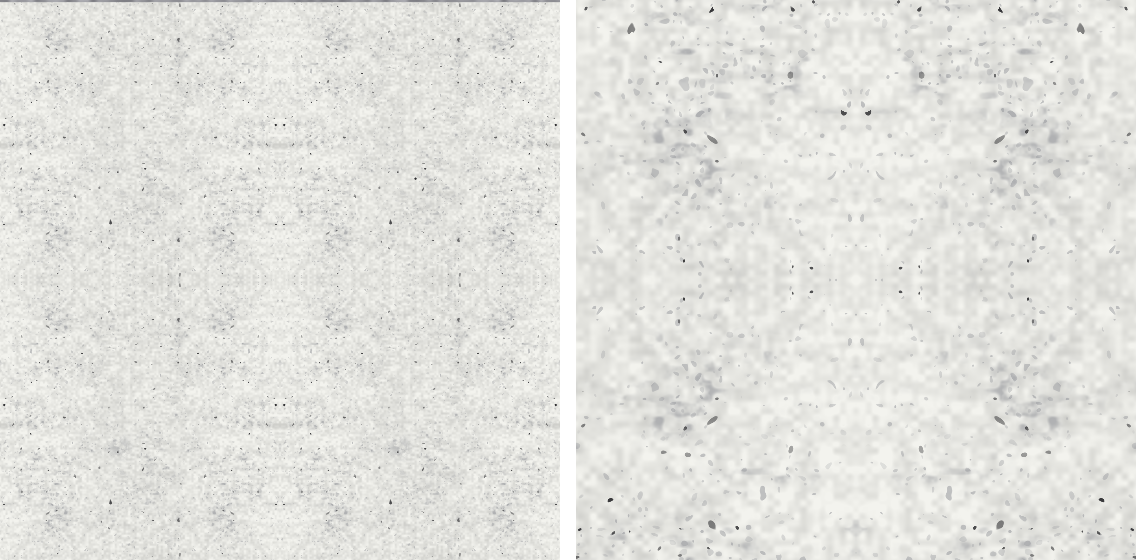
Left: the whole. Right: its middle third, enlarged.
This texture is drawn by a WebGL 1 fragment shader. Its source:

```glsl
precision highp float;
// Pale worn concrete, two repeats across and two down. Each repeat is mirrored
// towards its seams and irregular in its middle: layered noise gives the clouds,
// gritty smudges and grain, warped cellular dots give the flecks and dark pits.

#define REPEATS 2.0
#define CLOUD_SCALE 9.0
#define SMUDGE_SCALE 30.0
#define GRIT_SCALE 95.0
#define GRAIN_SCALE 128.0
#define FLECK_CELLS 84.0
#define FLECK_RADIUS 0.0031
#define PIT_CELLS 32.0
#define PIT_RADIUS 0.0036
#define PIT_CHANCE 0.18
#define WARP 0.014
#define STRIP_HEIGHT 0.004

uniform vec2 u_resolution;

const vec3 PLASTER = vec3(0.945, 0.945, 0.925);
const vec3 WORN = vec3(0.86, 0.86, 0.842);
const vec3 SMUDGE = vec3(0.66, 0.665, 0.675);
const vec3 PIT = vec3(0.18, 0.18, 0.19);
const vec3 STRIP = vec3(0.58, 0.58, 0.60);

float hash(vec2 p) {
  return fract(sin(dot(p, vec2(127.1, 311.7))) * 43758.55);
}

float noise(vec2 p) {
  vec2 i = floor(p), f = fract(p);
  f = f * f * (3.0 - 2.0 * f);
  float low = mix(hash(i), hash(i + vec2(1.0, 0.0)), f.x);
  float high = mix(hash(i + vec2(0.0, 1.0)), hash(i + 1.0), f.x);
  return mix(low, high, f.y);
}

float layeredNoise(vec2 p) {
  float sum = 0.0, weight = 0.5;
  for (int i = 0; i < 4; i++) {
    sum += weight * noise(p);
    p = p * 2.1 + 17.3;
    weight *= 0.6;
  }
  return sum / 1.088;
}

float disc(float dist, float radius) {
  float soft = 0.5 * REPEATS / min(u_resolution.x, u_resolution.y);
  return 1.0 - smoothstep(radius - soft, radius + soft, dist);
}

// One dot per cell, with random place, size and strength
float dots(vec2 p, float cells, float radius, float chance) {
  vec2 cell = floor(p * cells);
  vec2 center = 0.3 + 0.4 * vec2(hash(cell + 3.1), hash(cell + 7.7));
  float random = hash(cell + 13.9);
  float size = radius * (0.4 + 0.9 * random * random);
  float dist = length(fract(p * cells) - center) / cells;
  float strength = 0.4 + 0.6 * hash(cell + 51.7);
  return disc(dist, size) * strength * step(hash(cell + 29.3), chance);
}

// x: clouds, y: smudges and flecks, z: pits, w: grain
vec4 surface(vec2 p) {
  float clouds = layeredNoise(p * CLOUD_SCALE * vec2(1.0, 1.3));
  float clump = smoothstep(0.28, 0.74, clouds);
  float grit = smoothstep(0.45, 0.85, noise(p * GRIT_SCALE * vec2(0.9, 1.2)));
  float smudge = smoothstep(0.52, 0.78, layeredNoise(p * SMUDGE_SCALE + 41.0));
  vec2 warped = p + WARP * (vec2(noise(p * 45.0), noise(p * 45.0 + 19.0)) - 0.5);
  warped += 0.25 * WARP * (noise(p * 140.0) - 0.5);
  float flecks = dots(warped, FLECK_CELLS, FLECK_RADIUS, 0.12 + 0.4 * clump);
  float pits = dots(warped, PIT_CELLS, PIT_RADIUS, PIT_CHANCE * (0.4 + 1.2 * clump));
  float marks = smudge * clump * (0.1 + 0.6 * grit) + 0.18 * grit * clump;
  float grain = noise(p * GRAIN_SCALE) + 0.6 * noise(p * 67.0 + 9.0) - 0.8;
  return vec4(clouds, marks + flecks * 0.7, pits, grain);
}

void main() {
  vec2 uv = gl_FragCoord.xy / u_resolution;
  vec2 tile = floor(uv * REPEATS);
  vec2 p = fract(uv * REPEATS);
  vec2 fromMiddle = abs(p - 0.5);

  // Mirrored towards the seams, free in the middle
  float seamX = smoothstep(0.13, 0.16, fromMiddle.x);
  float seamY = smoothstep(0.30, 0.33, fromMiddle.y);
  vec2 foldX = vec2(0.5 - fromMiddle.x, p.y);
  vec2 foldY = vec2(p.x, 0.5 - fromMiddle.y);
  vec4 middle = mix(surface(p + 2.0), surface(foldX), seamX);
  vec4 outer = mix(surface(foldY + 5.0), surface(0.5 - fromMiddle), seamX);
  vec4 marks = mix(middle, outer, seamY);

  // Broad wear: pale sides, greyer centre, fine grain
  float core = 1.0 - smoothstep(0.05, 0.5, fromMiddle.x);
  float wear = 0.32 + 0.34 * core + 0.6 * (marks.x - 0.5) + 1.25 * marks.w;

  // Stained row on the horizontal seam and a faint joint near mid height
  float seamDist = 0.5 - fromMiddle.y;
  float stain = exp(-pow(seamDist / 0.025, 2.0));
  wear += 0.5 * stain * noise(vec2(fromMiddle.x * 34.0, seamDist * 60.0));
  float joint = exp(-pow((p.y - 0.48) / 0.012, 2.0));
  wear += 0.5 * joint * smoothstep(0.3, 0.45, fromMiddle.x);

  // Blotch that is strong only in the lower row of repeats
  float blotch = exp(-pow(length(p - vec2(0.43, 0.40)) / 0.04, 2.0));
  blotch *= mix(0.6, 0.15, tile.y) * smoothstep(0.35, 0.65, layeredNoise(p * 45.0));

  // Single extra pit in the upper right repeat
  float extraPit = disc(length(p - vec2(0.484, 0.362)), 0.004) * tile.x * tile.y;

  vec3 color = mix(PLASTER, WORN, clamp(wear, -0.1, 1.7));
  color = mix(color, SMUDGE, clamp(marks.y + blotch, 0.0, 0.9));
  color = mix(color, PIT, clamp(marks.z + extraPit, 0.0, 1.0));

  // Dark strip along the top border
  float edge = 0.5 / u_resolution.y;
  float strip = smoothstep(-edge, edge, uv.y - 1.0 + STRIP_HEIGHT);
  color = mix(color, STRIP + 0.2 * (noise(uv * 90.0) - 0.5), strip);
  gl_FragColor = vec4(color, 1.0);
}
```
